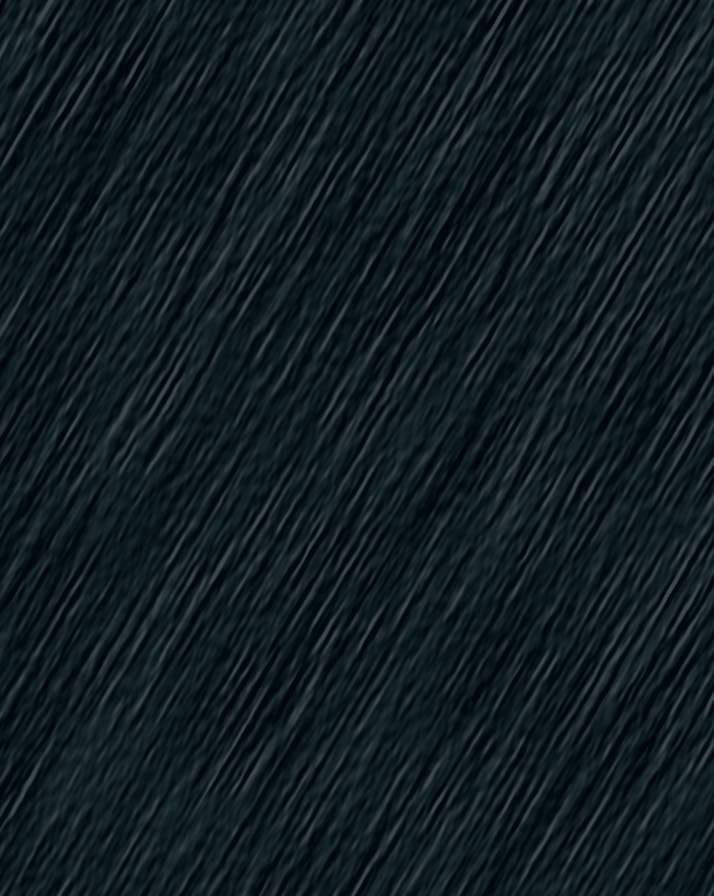
A Shadertoy shader for this texture:

```glsl
#define SLANT 1.04
#define LONG_FREQ vec2(195.0, 10.0)
#define FINE_FREQ vec2(265.0, 24.0)
#define GRAIN_FREQ vec2(215.0, 85.0)
#define PATCH_FREQ vec2(15.0, 6.0)
#define CONTRAST 1.0
#define BLACK_TEAL vec3(0.005, 0.047, 0.066)
#define DEEP_TEAL vec3(0.05, 0.11, 0.13)
#define SLATE vec3(0.10, 0.16, 0.18)
#define PALE_SLATE vec3(0.175, 0.225, 0.245)

float hash(vec2 p) {
    vec3 q = fract(vec3(p.xyx) * 0.1031);
    q += dot(q, q.yzx + 33.33);
    return fract((q.x + q.y) * q.z);
}

// Value noise scaled to roughly zero mean and unit deviation
float noise(vec2 p) {
    vec2 i = floor(p), f = fract(p);
    f = f * f * (3.0 - 2.0 * f);
    float low = mix(hash(i), hash(i + vec2(1, 0)), f.x);
    float high = mix(hash(i + vec2(0, 1)), hash(i + vec2(1, 1)), f.x);
    return (mix(low, high, f.y) - 0.5) * 4.7;
}

// One column of strokes, shifted and stretched at random along its length
float strand(float column, float along) {
    float shift = hash(vec2(column, 7.0)) * 90.0;
    float y = along * mix(0.7, 1.8, hash(vec2(column, 19.0))) + shift;
    float i = floor(y);
    float f = smoothstep(0.0, 1.0, y - i);
    return mix(hash(vec2(column, i)), hash(vec2(column, i + 1.0)), f);
}

float ridges(vec2 p) {
    float column = floor(p.x);
    float f = smoothstep(0.0, 1.0, p.x - column);
    return (mix(strand(column, p.y), strand(column + 1.0, p.y), f) - 0.5) * 4.7;
}

// Side lighting: the height difference across a stroke
float litRidges(vec2 p) {
    return (ridges(p) - ridges(p + vec2(0.95, 0.0))) * 0.78;
}

float litGrain(vec2 p) {
    return (noise(p) - noise(p + vec2(0.9, -0.4))) * 0.76;
}

vec3 ramp(float tone) {
    vec3 color = mix(BLACK_TEAL, DEEP_TEAL, clamp((tone + 1.1) / 1.14, -0.3, 1.0));
    color = mix(color, SLATE, clamp((tone - 0.04) / 0.86, 0.0, 1.0));
    return mix(color, PALE_SLATE, clamp((tone - 0.9) / 0.95, 0.0, 1.8));
}

void mainImage(out vec4 fragColor, in vec2 fragCoord) {
    vec2 uv = fragCoord / iResolution.y;

    // Axes across and along the slanted strokes
    vec2 along = vec2(cos(SLANT), sin(SLANT));
    vec2 p = vec2(dot(uv, vec2(along.y, -along.x)), dot(uv, along)) + 3.0;

    // Slight wobble keeps the strokes from being ruled lines
    p.x += 0.0004 * noise(p * vec2(18.0, 9.0)) + 0.00012 * noise(p * 90.0 + 40.0);

    float longStroke = litRidges(p * LONG_FREQ);
    float fineStroke = litRidges(p * FINE_FREQ + 210.0);
    float grain = litGrain(vec2(p.x + 0.12 * p.y, p.y) * GRAIN_FREQ + 77.0);
    float patches = noise(p * PATCH_FREQ + 15.0);
    float strength = 1.0 + 0.18 * noise(p * vec2(14.0, 7.0) + 60.0);

    // Layered relief with sparse bright glints
    float tone = strength * (0.78 * longStroke + 0.42 * fineStroke) + 0.38 * grain;
    tone += 0.2 * patches + 0.3 * max(longStroke + fineStroke - 2.4, 0.0);

    fragColor = vec4(clamp(ramp(tone * CONTRAST), 0.0, 1.0), 1.0);
}
```
